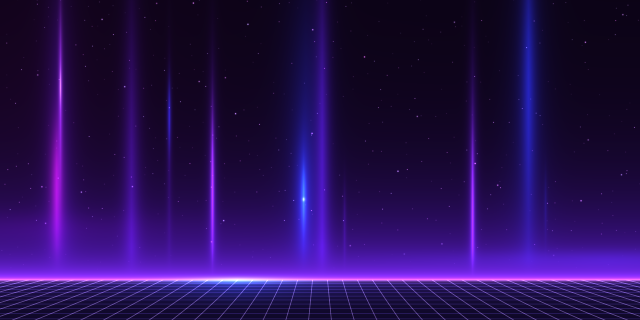
This background is drawn by a Shadertoy shader. Its source:

```glsl
// Neon night: a violet sky with scattered stars and vertical light beams
// above a glowing horizon and a perspective grid floor.
// Positions are in canvas heights: x runs 0..2 and y runs 0..1.

#define HORIZON 0.125
#define VANISH vec2(1.0, 0.365)
#define COLUMN_STEP 0.195
#define ROW_STEP 0.135
#define LINE_HALF 0.0011
#define STAR_RADIUS 0.0017
#define FLARE_X 0.74
#define BEAM_POWER 0.8

float hash(vec2 p) {
    vec3 q = fract(vec3(p.xyx) * 0.1031);
    q += dot(q, q.yzx + 33.33);
    return fract((q.x + q.y) * q.z);
}

// Soft bell around a centre, with a sharper ridge across x
float beam(vec2 p, vec2 centre, vec2 size) {
    vec2 q = abs(p - centre) / size;
    return exp(-pow(q.x, 1.4) - q.y * q.y);
}

float lineMask(float dist, float pixel) {
    return clamp(0.5 + (LINE_HALF - dist) / pixel, 0.0, 1.0);
}

// Vertical gradient with broad haze
vec3 skyColor(vec2 p) {
    float h = max(p.y - HORIZON, 0.0);
    vec3 color = vec3(0.043, 0.012, 0.080);
    color += vec3(0.31, 0.090, 0.75) * exp(-5.2 * h);
    color += vec3(0.16, 0.08, 0.20) * exp(-24.0 * h);
    color += vec3(0.035, 0.0, 0.03) * beam(p, vec2(0.1, 0.75), vec2(0.5, 0.5));
    color += vec3(0.04, 0.03, 0.16) * beam(p, vec2(1.9, 0.19), vec2(0.5, 0.03));
    color += vec3(0.05, 0.0, 0.08) * beam(p, vec2(0.1, 0.29), vec2(0.4, 0.05));
    return color;
}

// Light columns, from left to right
vec3 beams(vec2 p) {
    vec3 violet = vec3(0.26, 0.06, 0.62);
    vec3 orchid = vec3(0.62, 0.20, 0.85);
    vec3 magenta = vec3(0.62, 0.04, 0.50);
    vec3 blue = vec3(0.10, 0.14, 0.72);
    vec3 cyan = vec3(0.10, 0.50, 0.55);

    vec3 light = magenta * 0.95 * beam(p, vec2(0.177, 0.42), vec2(0.017, 0.18));
    light += violet * 0.6 * beam(p, vec2(0.183, 0.55), vec2(0.040, 0.50));
    light += orchid * 0.8 * beam(p, vec2(0.189, 0.73), vec2(0.006, 0.22));
    light += vec3(0.4, 0.4, 0.2) * beam(p, vec2(0.189, 0.73), vec2(0.003, 0.05));

    light += violet * 0.7 * beam(p, vec2(0.411, 0.47), vec2(0.025, 0.50));
    light += blue * 0.9 * beam(p, vec2(0.529, 0.64), vec2(0.005, 0.10));
    light += violet * 0.35 * beam(p, vec2(0.529, 0.50), vec2(0.008, 0.30));

    light += orchid * beam(p, vec2(0.664, 0.42), vec2(0.005, 0.20));
    light += violet * 0.7 * beam(p, vec2(0.664, 0.42), vec2(0.014, 0.36));

    light += blue * 0.9 * beam(p, vec2(0.948, 0.38), vec2(0.022, 0.18));
    light += blue * 0.45 * beam(p, vec2(0.955, 0.60), vec2(0.060, 0.42));
    light += cyan * beam(p, vec2(0.949, 0.38), vec2(0.006, 0.08));
    light += vec3(0.7) * beam(p, vec2(0.949, 0.377), vec2(0.004, 0.006));

    light += violet * 0.9 * beam(p, vec2(1.007, 0.52), vec2(0.022, 0.55));
    light += violet * 0.35 * beam(p, vec2(1.077, 0.30), vec2(0.005, 0.12));

    light += orchid * 0.9 * beam(p, vec2(1.477, 0.34), vec2(0.005, 0.22));
    light += violet * 0.7 * beam(p, vec2(1.477, 0.44), vec2(0.014, 0.38));

    light += blue * 0.75 * beam(p, vec2(1.652, 0.74), vec2(0.020, 0.42));
    light += blue * 0.35 * beam(p, vec2(1.650, 0.65), vec2(0.055, 0.50));
    light += blue * 0.25 * beam(p, vec2(1.705, 0.36), vec2(0.005, 0.10));
    return light * BEAM_POWER;
}

// Two layers: many faint points, then a few bright ones
vec3 stars(vec2 p, float pixel) {
    vec3 light = vec3(0.0);
    for (int i = 0; i < 2; i++) {
        float layer = float(i);
        float cellSize = mix(0.042, 0.17, layer);
        vec2 cell = floor(p / cellSize);
        vec2 seed = cell + 71.0 * layer;
        vec2 spot = 0.1 + 0.8 * vec2(hash(seed + 7.3), hash(seed + 19.7));
        float dist = length(p - (cell + spot) * cellSize);
        float radius = max(STAR_RADIUS * (1.0 + 0.4 * layer), 0.45 * pixel);
        float chance = step(0.5, hash(seed + 3.1));
        float shine = hash(seed + 41.9);
        float power = mix(0.08 + 0.45 * shine * shine, 0.4 + 0.45 * shine, layer);
        vec3 tint = mix(vec3(0.95, 0.45, 0.95), vec3(0.75, 0.65, 1.0), hash(seed + 53.0));
        light += tint * chance * power * exp(-dist * dist / (radius * radius));
    }
    return light * smoothstep(HORIZON, 0.35, p.y);
}

// Lines converge on a point above the horizon
vec3 floorColor(vec2 p, float pixel) {
    p.y = min(p.y, HORIZON);
    float drop = VANISH.y - p.y;
    float slope = (p.x - VANISH.x) / drop;
    float column = abs(fract(slope / COLUMN_STEP) - 0.5) * COLUMN_STEP * drop;
    column *= inversesqrt(1.0 + slope * slope);
    float row = abs(fract(1.0 / (drop * ROW_STEP)) - 0.5) * ROW_STEP * drop * drop;

    float nearHorizon = exp(-28.0 * (HORIZON - p.y));
    vec3 color = mix(vec3(0.055, 0.030, 0.15), vec3(0.20, 0.11, 0.46), nearHorizon);
    color += vec3(0.04, 0.12, 0.35) * beam(p, vec2(FLARE_X, HORIZON), vec2(0.25, 0.05));
    color += vec3(0.11, 0.08, 0.22) * lineMask(row, pixel);
    return color + vec3(0.34, 0.28, 0.43) * lineMask(column, pixel);
}

void mainImage(out vec4 fragColor, in vec2 fragCoord) {
    float pixel = 1.0 / iResolution.y;
    vec2 p = fragCoord * pixel;

    vec3 sky = skyColor(p) + beams(p) * smoothstep(HORIZON, 0.24, p.y) + stars(p, pixel);
    float above = smoothstep(-pixel, pixel, p.y - HORIZON);
    vec3 color = mix(floorColor(p, pixel), sky, above);

    // Horizon line and its flare
    float gap = abs(p.y - HORIZON);
    color += vec3(0.58, 0.32, 0.35) * exp(-gap / 0.004);
    color += vec3(0.22, 0.05, 0.18) * exp(-gap / 0.014) * above;
    color += vec3(0.15, 0.50, 0.55) * beam(p, vec2(FLARE_X, HORIZON), vec2(0.16, 0.010));
    fragColor = vec4(min(color, 1.0), 1.0);
}
```
